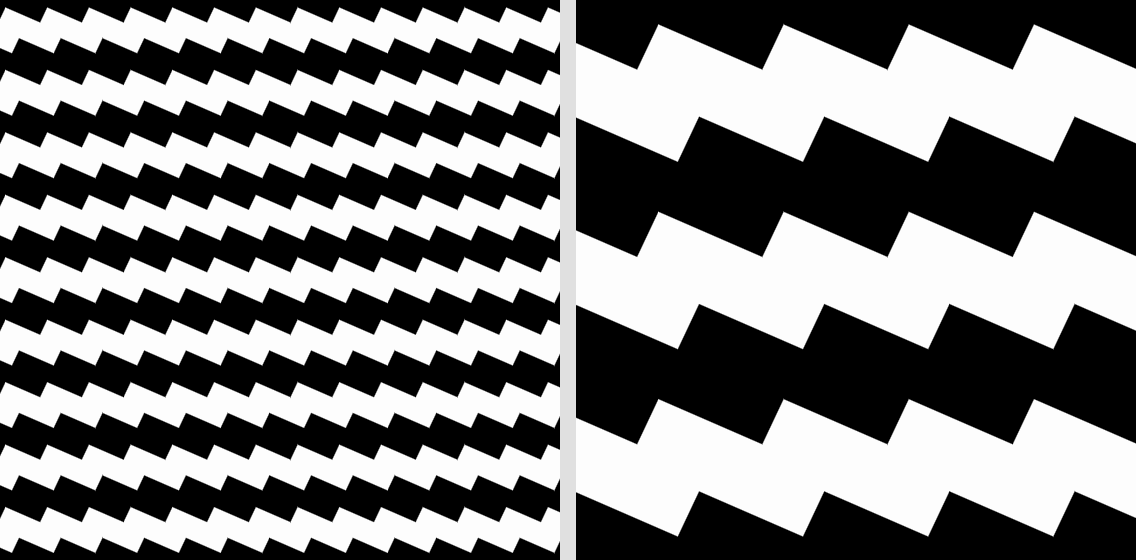
Left: the whole. Right: its middle third, enlarged.
Write a Shadertoy shader that draws this pattern.

```glsl
// Draws horizontal black and white bands with slanted sawtooth edges.

#define TOOTH_WIDTH 0.07452            // horizontal repeat
#define ROW_HEIGHT  0.11152            // vertical repeat
#define RISE_RUN    0.0127             // width of the steep flank
#define RISE        0.0269             // height of a tooth
#define TOP_PEAK    vec2(0.0098, 0.9867)
#define LOWER_SHIFT vec2(0.0242, -0.0549)
#define INK         vec3(0.0)
#define PAPER       vec3(0.992)
#define EDGE_PIXELS 1.25

// Sawtooth edge through a peak: x = height, y = vertical-to-normal scale
vec2 sawtooth(float x, vec2 peak) {
    float u = mod(x - peak.x, TOOTH_WIDTH);
    float fallRun = TOOTH_WIDTH - RISE_RUN;
    bool falling = u < fallRun;
    float slope = falling ? -RISE / fallRun : RISE / RISE_RUN;
    float start = falling ? 0.0 : TOOTH_WIDTH;
    return vec2(peak.y + slope * (u - start), inversesqrt(1.0 + slope * slope));
}

// Antialiased step across a signed distance
float coverage(float dist, float edgeWidth) {
    return clamp(dist / edgeWidth + 0.5, 0.0, 1.0);
}

void mainImage(out vec4 fragColor, in vec2 fragCoord) {
    vec2 p = fragCoord / iResolution.y;
    float edgeWidth = EDGE_PIXELS / iResolution.y;

    vec2 upper = sawtooth(p.x, TOP_PEAK);
    vec2 lower = sawtooth(p.x, TOP_PEAK + LOWER_SHIFT);

    // Height above the lower edge of the current row
    float height = mod(p.y - lower.x, ROW_HEIGHT);
    float thickness = upper.x - lower.x;

    // Light band, plus the soft start of the row above
    float band = coverage(height * lower.y, edgeWidth)
               - coverage((height - thickness) * upper.y, edgeWidth)
               + coverage((height - ROW_HEIGHT) * lower.y, edgeWidth);

    fragColor = vec4(mix(INK, PAPER, clamp(band, 0.0, 1.0)), 1.0);
}
```
